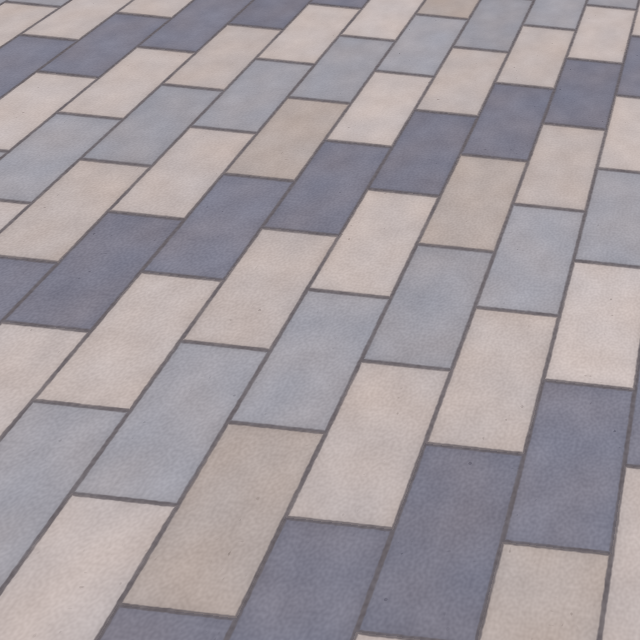
Reproduce this texture procedurally as a WebGL 1 fragment shader.

```glsl
precision highp float;
// Block paving seen in perspective: a projected ground plane split into half-bond columns.
// Neighbouring columns pair up into a checker of cream and grey blocks, the grey ones
// alternating dark and light; gradient noise adds mottling, grain, pits and ragged joints.
uniform vec2 u_resolution;

const vec2 VANISH = vec2(1.181, -0.719);   // meeting point of the long joints, y downwards
const float TILT = 0.085;                  // slope of the horizon
const float COLUMN_STEP = 0.1073;
const float ROW_SCALE = 9.864;

const vec3 CREAM = vec3(0.775, 0.728, 0.717);
const vec3 TAN = vec3(0.695, 0.645, 0.625);
const vec3 PALE_GREY = vec3(0.630, 0.620, 0.648);
const vec3 DARK_GREY = vec3(0.498, 0.492, 0.545);
const vec3 JOINT = vec3(0.400, 0.375, 0.390);

float hash(vec2 p) {
  vec3 q = fract(vec3(p.xyx) * 0.1031);
  q += dot(q, q.yzx + 33.33);
  return fract((q.x + q.y) * q.z);
}

float cornerSlope(vec2 cell, vec2 offset) {
  float angle = 6.28318 * hash(cell);
  return dot(vec2(cos(angle), sin(angle)), offset);
}

// Gradient noise, roughly -0.7 to 0.7.
float noise(vec2 p) {
  vec2 i = floor(p);
  vec2 f = p - i;
  vec2 w = f * f * f * (f * (f * 6.0 - 15.0) + 10.0);
  vec2 e = vec2(1.0, 0.0);
  float low = mix(cornerSlope(i, f), cornerSlope(i + e.xy, f - e.xy), w.x);
  float high = mix(cornerSlope(i + e.yx, f - e.yx), cornerSlope(i + e.xx, f - e.xx), w.x);
  return mix(low, high, w.y);
}

float fbm(vec2 p) {
  float sum = 0.0;
  float amplitude = 0.6;
  for (int k = 0; k < 4; k++) {
    sum += amplitude * noise(p);
    p = p * 2.03 + 17.3;
    amplitude *= 0.55;
  }
  return sum;
}

// Colour of one block from its column and row.
vec3 blockColour(vec2 id) {
  float pair = floor((id.x + 1.0) * 0.5);
  float diagonal = id.y + pair;
  float isGrey = mod(diagonal, 2.0);
  float isDark = mod(floor((diagonal - 1.0) * 0.5) + pair, 2.0);
  float isTan = 1.0 - step(0.5, abs(mod(5.0 * id.x + id.y, 7.0) - 3.0));
  float variety = hash(id + 51.7);
  vec3 warm = mix(CREAM, TAN, max(0.85 * isTan, 0.35 * variety * variety));
  vec3 cool = mix(PALE_GREY, DARK_GREY, isDark);
  return mix(warm, cool, isGrey) + 0.035 * (hash(id + 8.3) - 0.5);
}

// Dark core of a joint, from the distance to its centre line.
float jointMask(float dist, float halfWidth, float softness) {
  return 1.0 - smoothstep(halfWidth - softness, halfWidth + softness, dist);
}

void main() {
  vec2 p = gl_FragCoord.xy / u_resolution;
  p.y = 1.0 - p.y;
  float pixel = 1.0 / min(u_resolution.x, u_resolution.y);

  // Project the canvas onto the ground.
  float depth = p.y - VANISH.y + TILT * (VANISH.x - p.x);
  float rowDepth = depth + 0.13;
  float u = (p.x - VANISH.x) / (depth * COLUMN_STEP) + 6.31;
  float v = ROW_SCALE / rowDepth + 0.015 * (u - 1.0);
  vec2 ground = vec2(u, v * 1.8) + 40.0;

  // Ragged block edges, then half-bond cells.
  float ragged = noise(ground * 13.0) + 0.6 * noise(ground * 29.0 + 5.0);
  float column = floor(u + 0.006 * ragged);
  float shifted = v - 0.75 + 0.5 * mod(column, 2.0) + 0.003 * ragged;
  vec2 id = vec2(column, floor(shifted));
  vec2 cell = vec2(u + 0.006 * ragged - column, shifted - id.y);

  // Distances to the joints in canvas units.
  vec2 toEdge = min(cell, 1.0 - cell);
  float sideDist = toEdge.x * COLUMN_STEP * depth * 0.87;
  float endDist = toEdge.y * rowDepth * rowDepth / ROW_SCALE;
  float edgeDist = min(sideDist, endDist);

  // Stone surface: mottling, grain and sparse pits.
  vec3 colour = blockColour(id);
  vec2 stone = ground + 7.0 * hash(id + 3.1);
  float fade = smoothstep(0.5, 1.3, depth);
  colour += 0.055 * fbm(stone * 2.6);
  colour += vec3(0.020, 0.004, -0.012) * noise(stone * 1.7 + 9.0);
  colour += 0.045 * fade * noise(ground * 31.0);
  float pits = smoothstep(0.43, 0.62, noise(ground * 17.0 + 23.0));
  colour -= 0.10 * pits * smoothstep(0.0, 0.4, noise(ground * 2.1 + 4.0));

  // Worn shoulders and sand-filled joints.
  float shoulder = exp(-edgeDist / (0.0045 * depth));
  colour *= 1.0 - 0.10 * shoulder;
  float halfWidth = 0.0019 * depth + 0.0004;
  float softness = max(0.0017, 0.8 * pixel);
  float strength = 0.82 + 0.25 * noise(ground * 3.3 + 12.0);
  vec3 sand = JOINT + 0.06 * noise(ground * 23.0 + 2.0);
  colour = mix(colour, sand, strength * jointMask(edgeDist, halfWidth, softness));

  gl_FragColor = vec4(clamp(colour, 0.0, 1.0), 1.0);
}
```
